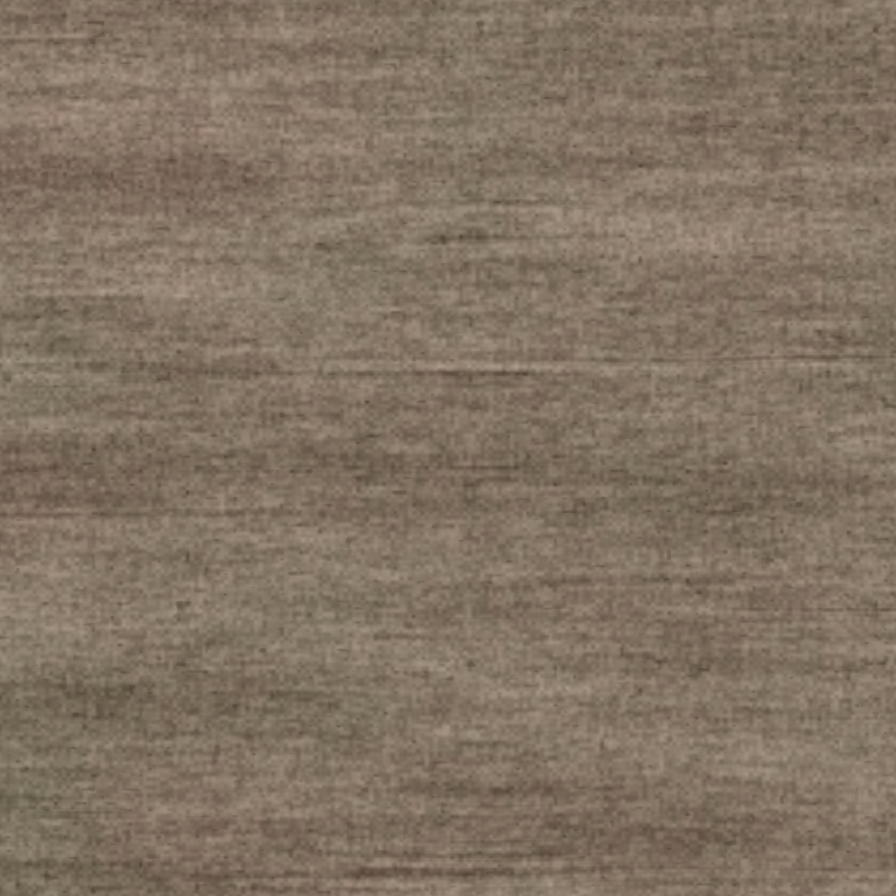
This texture is drawn by a WebGL 2 fragment shader. Its source:

```glsl
#version 300 es
precision highp float;

uniform vec2 u_resolution;
out vec4 fragColor;

// Integer lattice hash, result in -1..1
float hash(ivec2 cell, int seed) {
    uvec2 q = uvec2(cell) * uvec2(1597u, 3812u) + uint(seed) * 7919u;
    uint h = (q.x ^ (q.y << 9)) * 747796u + q.y * 2891u + 12345u;
    h = (h ^ (h >> 15)) * 739981u;
    h = (h ^ (h >> 13)) * 277803u;
    h ^= h >> 16;
    return float(h & 65535u) / 32767.5 - 1.0;
}

// Smooth value noise, result in -1..1
float noise(vec2 p, int seed) {
    p += float(seed) * vec2(0.37, 0.61);
    ivec2 cell = ivec2(floor(p));
    vec2 f = fract(p);
    f = f * f * (3.0 - 2.0 * f);
    float low = mix(hash(cell, seed), hash(cell + ivec2(1, 0), seed), f.x);
    float high = mix(hash(cell + ivec2(0, 1), seed), hash(cell + ivec2(1, 1), seed), f.x);
    return mix(low, high, f.y);
}

// Sparse thin horizontal threads that fade in and out along their length
float threads(vec2 uv, int seed) {
    float line = smoothstep(0.45, 0.95, noise(uv * vec2(2.5, 125.0), seed));
    float presence = smoothstep(-0.1, 0.6, noise(uv * vec2(3.0, 14.0), seed + 1));
    float wear = 0.7 + 0.3 * noise(uv * vec2(50.0, 90.0), seed + 2);
    return line * presence * wear;
}

void main() {
    vec2 uv = gl_FragCoord.xy / u_resolution;

    // Slight waviness keeps the weave from looking ruled
    vec2 cloth = uv + vec2(0.0, 0.003 * noise(uv * vec2(5.0, 4.0), 1));

    // Broad bands and soft patches
    float tone = 0.036 * noise(cloth * vec2(1.8, 17.0), 2);
    tone += 0.022 * noise(cloth * vec2(5.0, 9.0), 3);
    tone += 0.022 * noise(cloth * vec2(7.0, 45.0), 4);

    // Horizontal fibres, long to short
    tone += 0.034 * noise(cloth * vec2(4.0, 110.0), 5);
    tone += 0.040 * noise(cloth * vec2(32.0, 170.0), 6);

    // Fine grain and faint upright fibres
    tone += 0.030 * noise(cloth * vec2(110.0, 140.0), 7);
    tone += 0.050 * noise(cloth * vec2(210.0, 220.0), 8);
    tone += 0.020 * noise(cloth * vec2(180.0, 40.0), 9);

    // Dark threads with a pale edge below, and separate pale threads
    tone -= 0.085 * threads(cloth, 10);
    tone += 0.045 * threads(cloth + vec2(0.0, 0.009), 10);
    tone += 0.050 * threads(cloth, 20);

    // Small dark flecks
    tone -= 0.07 * smoothstep(0.66, 0.95, noise(cloth * vec2(95.0, 130.0), 30));

    // Warm and green tints, stronger towards the left
    float tint = noise(uv * vec2(6.0, 8.0), 40) * mix(0.014, 0.005, smoothstep(0.0, 0.6, uv.x));
    tint += 0.007 * noise(uv * vec2(45.0, 60.0), 41);

    vec3 color = vec3(0.512, 0.453, 0.388) + tone * vec3(1.0, 0.97, 0.94);
    color += tint * vec3(0.8, -0.6, 0.1);
    fragColor = vec4(color, 1.0);
}
```
